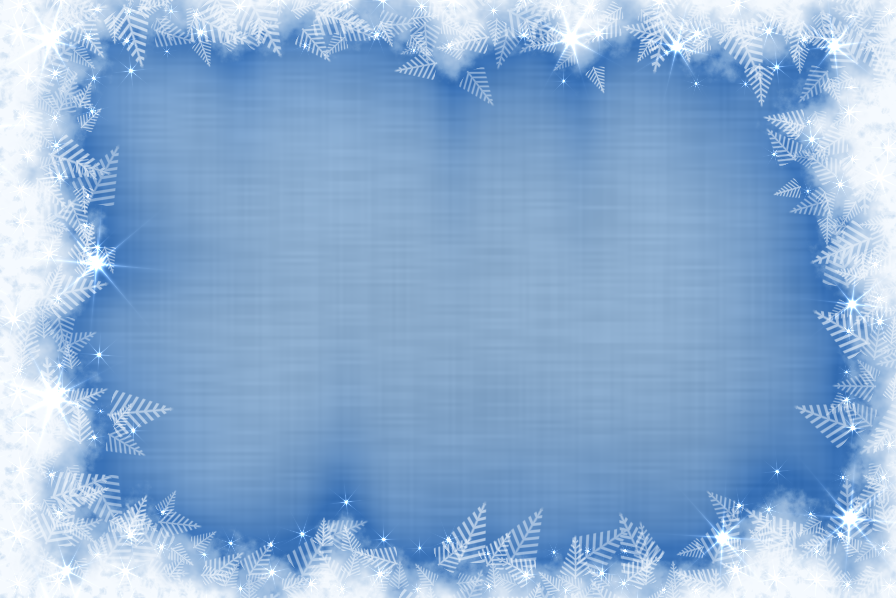
A Shadertoy shader for this background:

```glsl
#define DEEP_BLUE vec3(0.23, 0.45, 0.72)
#define HAZE_BLUE vec3(0.57, 0.695, 0.82)
#define ICE_BLUE vec3(0.58, 0.72, 0.87)
#define SNOW vec3(0.96, 0.98, 1.0)
#define HAZE_FALLOFF 0.10
#define CORNER_ROUND 0.045
#define FERN_CELL 0.115
#define FERN_STRENGTH 0.65
#define WEAVE_LINES 170.0
#define WEAVE_STRENGTH 0.035

vec2 hash2(vec2 p) {
    vec3 h = fract(p.xyx * vec3(0.1031, 0.1030, 0.0973));
    h += dot(h, h.yzx + 33.33);
    return fract((h.xx + h.yz) * h.zy);
}

float noise(vec2 p) {
    vec2 i = floor(p), f = fract(p);
    f = f * f * (3.0 - 2.0 * f);
    vec2 e = vec2(0.0, 1.0);
    return mix(mix(hash2(i).x, hash2(i + e.yx).x, f.x),
               mix(hash2(i + e).x, hash2(i + e.yy).x, f.x), f.y);
}

float fbm(vec2 p) {
    float sum = 0.0, gain = 0.533;
    for (int i = 0; i < 4; i++) {
        sum += gain * noise(p);
        p = mat2(1.6, 1.2, -1.2, 1.6) * p + 7.3;
        gain *= 0.5;
    }
    return sum;
}

float bump(float x, float center, float width) {
    float t = (x - center) / width;
    return exp(-t * t);
}

// Signed depth: positive in the open field, negative in the frost
float openDepth(vec2 p, float width) {
    float left = 0.155 + 0.03 * bump(p.y, 0.57, 0.07) - 0.03 * bump(p.y, 0.45, 0.05)
               + 0.035 * bump(p.y, 0.28, 0.06);
    float right = 0.085 + 0.11 * bump(p.y, 0.77, 0.12) + 0.03 * bump(p.y, 0.57, 0.09);
    float top = 0.072 + 0.04 * bump(p.x, 0.40, 0.05) + 0.065 * bump(p.x, 0.76, 0.045)
              + 0.065 * bump(p.x, 0.97, 0.045) + 0.055 * bump(p.x, 1.24, 0.12);
    float bottom = 0.075 + 0.08 * bump(p.x, 0.22, 0.12) + 0.065 * bump(p.x, 0.57, 0.055)
                 + 0.10 * bump(p.x, 1.30, 0.10);
    vec4 d = vec4(p.x - left, width - p.x - right, p.y - bottom, 1.0 - p.y - top);
    return -CORNER_ROUND * log(dot(exp(-d / CORNER_ROUND), vec4(1.0)));
}

// One feather of ice along +x, of unit length
float fern(vec2 q, float blur) {
    float y = abs(q.y);
    float reach = 0.42 * (1.0 - q.x) * smoothstep(0.0, 0.18, q.x);
    float twig = abs(fract((q.x - 0.75 * y) * 8.0) - 0.5) / 8.0;
    float twigs = smoothstep(0.026 + blur, 0.026 - blur, twig);
    twigs *= smoothstep(blur, -blur, y - reach);
    float stem = smoothstep(0.018 + blur, 0.0, y);
    return max(twigs, stem) * smoothstep(0.0, 0.03, q.x) * smoothstep(1.0, 0.9, q.x);
}

// Scattered feathers that mostly grow towards the middle
float fernLayer(vec2 p, float width, float cell, float seed, float blur) {
    float ice = 0.0;
    for (int k = 0; k < 9; k++) {
        vec2 id = floor(p / cell) + vec2(k % 3, k / 3) - 1.0;
        vec2 h = hash2(id + seed);
        vec2 root = (id + 0.2 + 0.6 * h) * cell;
        float grown = step(openDepth(root, width), 0.035 * h.y - 0.03);
        vec2 aim = 0.5 * vec2(width, 1.0) - root;
        float angle = atan(aim.y, aim.x) + 3.2 * (hash2(id + seed + 31.0).x - 0.5);
        vec2 axis = vec2(cos(angle), sin(angle));
        vec2 q = p - root;
        q = vec2(dot(q, axis), dot(q, vec2(-axis.y, axis.x))) / cell;
        ice = max(ice, grown * fern(q, blur / cell) * (0.6 + 0.4 * h.x));
    }
    return ice;
}

// Eight-rayed glints in the frost, allowed up to a given depth
float glints(vec2 p, float width, float cell, float limit, float seed) {
    float light = 0.0;
    for (int k = 0; k < 9; k++) {
        vec2 id = floor(p / cell) + vec2(k % 3, k / 3) - 1.0;
        vec2 h = hash2(id + seed);
        vec2 center = (id + 0.2 + 0.6 * h) * cell;
        float shown = step(openDepth(center, width), limit) * step(0.3, h.x);
        vec2 q = p - center;
        float size = cell * mix(0.06, 0.15, h.y), r = length(q);
        float fold = mod(atan(q.y, q.x) + 6.6 + h.x, 0.7854) - 0.3927;
        float ray = exp(-abs(r * sin(fold)) / (0.07 * size) - r / size);
        light += shown * (ray + exp(-8.0 * r * r / (size * size)));
    }
    return light;
}

void mainImage(out vec4 fragColor, in vec2 fragCoord) {
    vec2 p = fragCoord / iResolution.y;
    float width = iResolution.x / iResolution.y, pixel = 1.0 / iResolution.y;
    float depth = openDepth(p, width);

    // Hazy field with a woven surface
    float cloud = fbm(p * 3.5 + 4.0) - 0.5;
    float haze = 1.0 - exp(-max(depth + 0.10 * cloud, 0.0) / HAZE_FALLOFF);
    vec3 color = mix(DEEP_BLUE, HAZE_BLUE, haze) + 0.07 * cloud;
    float weave = noise(p * vec2(12.0, WEAVE_LINES)) + 0.5 * noise(p * vec2(WEAVE_LINES, 6.0));
    color += WEAVE_STRENGTH * (weave - 0.75);

    // Packed frost, whiter towards the rim
    float clump = fbm(p * 24.0) - 0.5, grain = fbm(p * 75.0) - 0.5;
    float edge = depth + 0.09 * clump + 0.05 * grain;
    float rim = smoothstep(0.0, -0.13, edge);
    vec3 frost = mix(ICE_BLUE, SNOW, clamp(rim + 1.1 * grain, 0.0, 1.0));
    color = mix(color, frost, smoothstep(0.005, -0.045, edge) * (0.7 + 0.3 * rim));

    // Feathers from large to small
    float cell = FERN_CELL;
    for (int i = 0; i < 3; i++) {
        float ice = fernLayer(p, width, cell, 17.0 * float(i + 1), pixel);
        color = mix(color, SNOW, FERN_STRENGTH * ice);
        cell *= 0.66;
    }

    // Large glints and fine sparkling dust
    color += glints(p, width, 0.21, 0.0, 5.0) + 0.8 * glints(p, width, 0.06, 0.03, 71.0);
    fragColor = vec4(clamp(color, 0.0, 1.0), 1.0);
}
```
